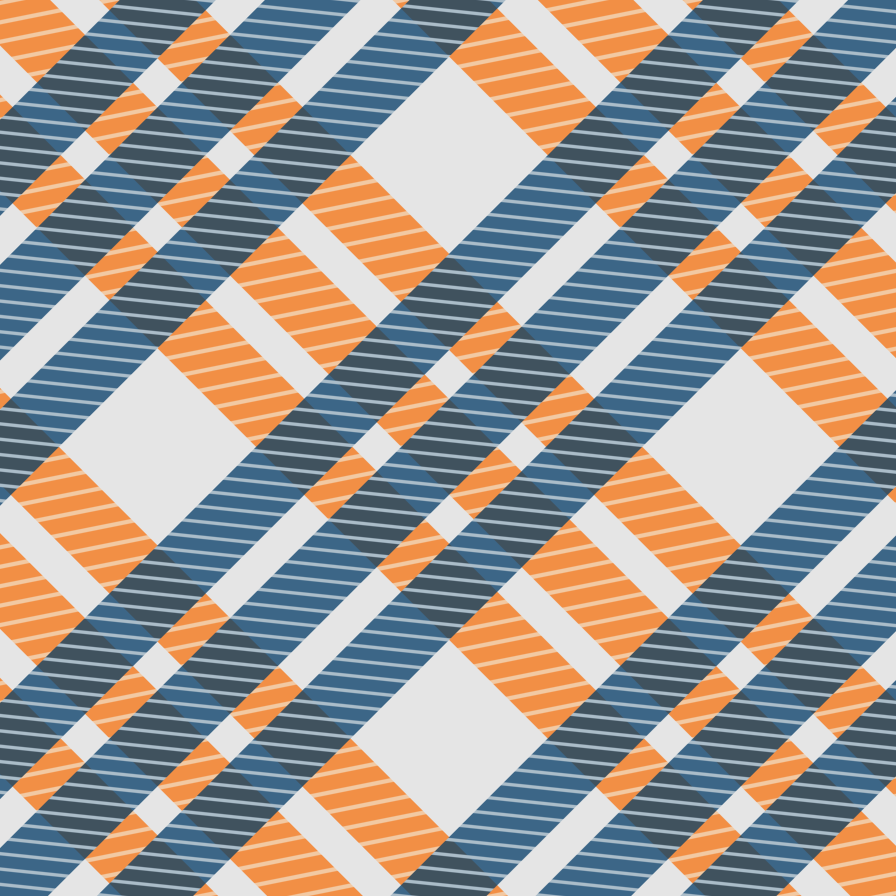
A WebGL 2 fragment shader for this pattern:

```glsl
#version 300 es
precision highp float;

uniform vec2 u_resolution;
out vec4 outColor;

// Coverage of a group of three bands, one group per unit of t
float bandGroup(float t, float pixel) {
    float offset = abs(fract(t + 0.5) - 0.5);
    float inside = min(0.331 - offset, abs(offset - 0.124) - 0.042);
    return smoothstep(-pixel, pixel, inside);
}

// Thin parallel lines; the frequency sets both slope and spacing
float hatch(vec2 p, vec2 frequency, float halfWidth, float pixel) {
    float distanceToLine = abs(fract(dot(p, frequency)) - 0.5);
    float softness = length(frequency) * pixel;
    return 1.0 - smoothstep(halfWidth - softness, halfWidth + softness, distanceToLine);
}

void main() {
    // One unit is one plaid repeat, measured from the canvas centre
    float unitsPerPixel = 1.0 / (0.651 * min(u_resolution.x, u_resolution.y));
    vec2 p = (gl_FragCoord.xy - 0.5 * u_resolution) * unitsPerPixel;

    float blueBand = bandGroup(p.x - p.y, unitsPerPixel);
    float orangeBand = bandGroup(p.x + p.y - 0.004, unitsPerPixel);

    // Orange bands with rising threads
    float orangeThread = hatch(p, vec2(6.0, -30.0), 0.11, 0.8 * unitsPerPixel);
    vec3 orange = mix(vec3(0.95, 0.56, 0.27), vec3(0.95, 0.79, 0.64), orangeThread);
    vec3 color = mix(vec3(0.898), orange, orangeBand);

    // Blue bands on top, darker at the crossings, with falling threads
    vec3 blue = mix(vec3(0.235, 0.40, 0.53), vec3(0.25, 0.32, 0.37), orangeBand);
    float blueThread = hatch(p, vec2(4.0, 38.0), 0.11, 0.8 * unitsPerPixel);
    blue = mix(blue, vec3(0.67, 0.74, 0.79), blueThread);
    color = mix(color, blue, blueBand);

    outColor = vec4(color, 1.0);
}
```
